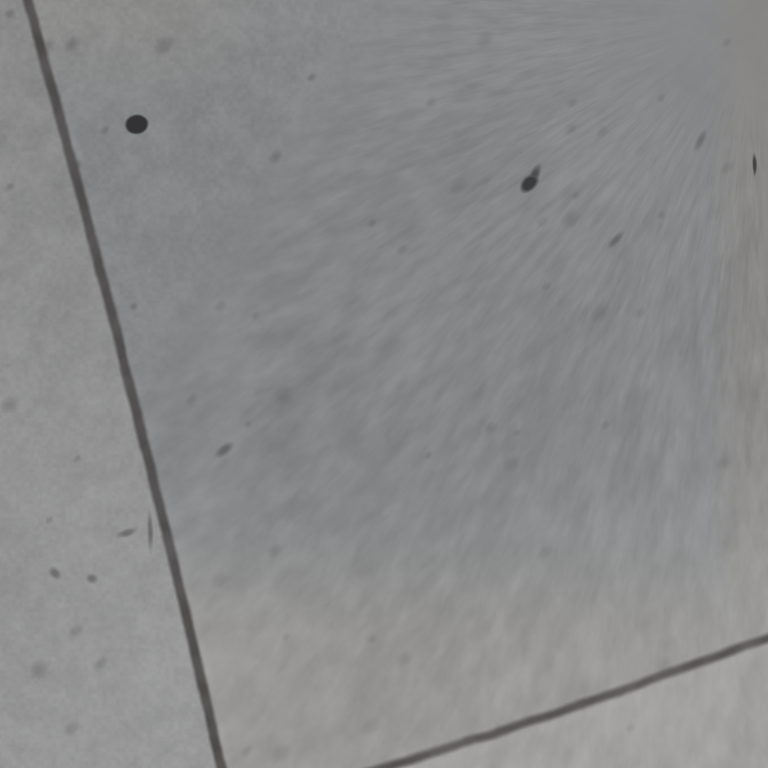
A three.js fragment shader for this texture:

```glsl
// Worn grey concrete slabs cut by two dark joints, with pits and scuffs.
// Soft gradients set the tone; grain at the left gives way to streaks that
// fan out from the upper right corner, made from value noise in polar space.
varying vec2 vUv;

const vec2 FOCUS = vec2(0.985, 0.99);
const vec3 COOL = vec3(0.985, 0.998, 1.012);
const vec3 WARM = vec3(1.008, 1.0, 0.985);
const vec3 JOINT = vec3(0.285, 0.275, 0.272);
const vec3 PIT = vec3(0.20, 0.20, 0.21);

float hash(vec2 p) {
  vec3 q = fract(vec3(p.xyx) * 0.1031);
  q += dot(q, q.yzx + 33.33);
  return fract((q.x + q.y) * q.z);
}

float noise(vec2 p) {
  vec2 i = floor(p), f = fract(p);
  f = f * f * (3.0 - 2.0 * f);
  return mix(mix(hash(i), hash(i + vec2(1.0, 0.0)), f.x),
             mix(hash(i + vec2(0.0, 1.0)), hash(i + 1.0), f.x), f.y);
}

// Layered noise, centred on zero.
float fbm(vec2 p) {
  float sum = 0.0, amp = 0.5;
  for (int i = 0; i < 4; i++) {
    sum += amp * (noise(p) - 0.5);
    p = mat2(0.8, 0.6, -0.6, 0.8) * p * 2.03 + 17.3;
    amp *= 0.5;
  }
  return sum;
}

// Noise drawn out along the rays leaving a focus.
float streaks(vec2 p, vec2 focus) {
  vec2 d = p - focus;
  float r = length(d);
  float angle = atan(d.x, -d.y);
  vec2 q = vec2(angle * 48.0 + 200.0, r * 26.0);
  float sum = fbm(q) + 0.5 * fbm(q * vec2(2.1, 1.6) + 51.0);
  return sum * smoothstep(0.0, 0.35, r);
}

// Soft tilted ellipse, 1 at its centre.
float spot(vec2 p, vec2 centre, vec2 radius, float tilt, float blur) {
  vec2 d = p - centre;
  float c = cos(tilt), s = sin(tilt);
  d = vec2(c * d.x + s * d.y, c * d.y - s * d.x) / radius;
  return 1.0 - smoothstep(1.0 - blur, 1.0 + blur, length(d));
}

// Dark band from a signed distance.
float band(float dist, float halfWidth, float blur) {
  return 1.0 - smoothstep(halfWidth - blur, halfWidth + blur, abs(dist));
}

// Sparse small marks, one at most per cell.
float specks(vec2 p, float scale, float density) {
  vec2 cell = floor(p * scale);
  vec2 centre = 0.3 + 0.4 * vec2(hash(cell + 3.1), hash(cell + 8.7));
  float size = mix(0.08, 0.22, hash(cell + 5.9));
  float mark = spot(fract(p * scale), centre, vec2(size * 1.4, size), 0.8, 0.8);
  return mark * step(1.0 - density, hash(cell + 21.0));
}

void main() {
  vec2 p = vUv;
  float wobble = 0.004 * fbm(p * 28.0);

  // Signed distances to the joints
  float leftX = 0.289 - 0.253 * p.y + 0.006 * sin(3.1416 * p.y);
  float left = (p.x - leftX) * 0.97 + wobble;
  float run = p.x - 0.501;
  float low = (p.y - 0.31 * run - 0.06 * run * run) * 0.95 + wobble;

  // Broad tone of each slab
  float mainTone = mix(0.522, 0.595, smoothstep(0.46, 0.06, p.y));
  mainTone += 0.025 * smoothstep(0.8, 1.0, p.x) * smoothstep(0.75, 0.3, p.y);
  mainTone += 0.015 * smoothstep(0.5, 0.2, p.x) * smoothstep(0.85, 1.0, p.y);
  mainTone += 0.012 * smoothstep(0.75, 1.0, p.y);
  float leftTone = mix(0.585, 0.535, smoothstep(0.1, 0.9, p.y));
  float onMain = smoothstep(-0.008, 0.008, left);
  float tone = mix(leftTone, mainTone, onMain);
  tone = mix(tone, 0.622, onMain * smoothstep(0.006, -0.012, low));
  tone += 0.045 * fbm(p * 5.0 + 4.0);

  // Grain at the left, streaks over the rest
  float fan = smoothstep(-0.17, -0.02, p.x - 0.6 * p.y) * onMain;
  float grain = 0.055 * fbm(p * 42.0) + 0.05 * fbm(p * 170.0 + 9.0);
  tone += mix(grain, 0.075 * streaks(p, FOCUS) + 0.02 * fbm(p * 55.0), fan);
  tone -= 0.07 * specks(p + wobble, 26.0, 0.09) * mix(1.0, 0.6, fan);

  // Worn rims beside the joints
  tone += 0.025 * band(left - 0.012, 0.002, 0.006) * noise(p * 35.0);
  tone += 0.015 * band(low + 0.014, 0.003, 0.008);

  float warmth = max(smoothstep(0.4, 0.1, p.y), smoothstep(0.88, 1.0, p.x));
  warmth = max(warmth, 0.7 * smoothstep(0.45, 0.2, p.x) * smoothstep(0.8, 1.0, p.y));
  vec3 colour = tone * mix(COOL, WARM, warmth * onMain + 0.5 * (1.0 - onMain));

  // Joints
  float depth = 0.86 + 0.35 * fbm(p * 38.0);
  colour = mix(colour, JOINT, band(left, 0.0062, 0.0035) * depth);
  colour = mix(colour, JOINT * 1.12, band(low, 0.0055, 0.0045) * depth * step(0.4, p.x));

  // Pits and faint scuffs
  vec2 q = p + wobble;
  float pit = spot(q, vec2(0.178, 0.838), vec2(0.0145, 0.012), 0.1, 0.18);
  pit = max(pit, 0.9 * spot(q, vec2(0.689, 0.761), vec2(0.012, 0.008), 0.8, 0.4));
  pit = max(pit, 0.65 * spot(q, vec2(0.695, 0.770), vec2(0.014, 0.005), 1.1, 0.6));
  pit = max(pit, 0.8 * spot(q, vec2(0.982, 0.785), vec2(0.012, 0.0025), 1.57, 0.5));
  pit = max(pit, 0.4 * spot(q, vec2(0.292, 0.414), vec2(0.011, 0.005), 0.7, 0.7));
  pit = max(pit, 0.35 * spot(q, vec2(0.801, 0.687), vec2(0.011, 0.004), 0.8, 0.7));
  pit = max(pit, 0.3 * spot(q, vec2(0.912, 0.817), vec2(0.012, 0.004), 1.1, 0.7));
  pit = max(pit, 0.4 * spot(q, vec2(0.072, 0.254), vec2(0.007, 0.005), 2.4, 0.7));
  pit = max(pit, 0.4 * spot(q, vec2(0.120, 0.247), vec2(0.006, 0.005), 0.0, 0.7));
  pit = max(pit, 0.4 * spot(q, vec2(0.165, 0.306), vec2(0.010, 0.004), 0.3, 0.7));
  pit = max(pit, 0.4 * spot(q, vec2(0.195, 0.308), vec2(0.020, 0.003), 1.6, 0.7));
  colour = mix(colour, PIT, pit);

  gl_FragColor = vec4(colour, 1.0);
}
```
